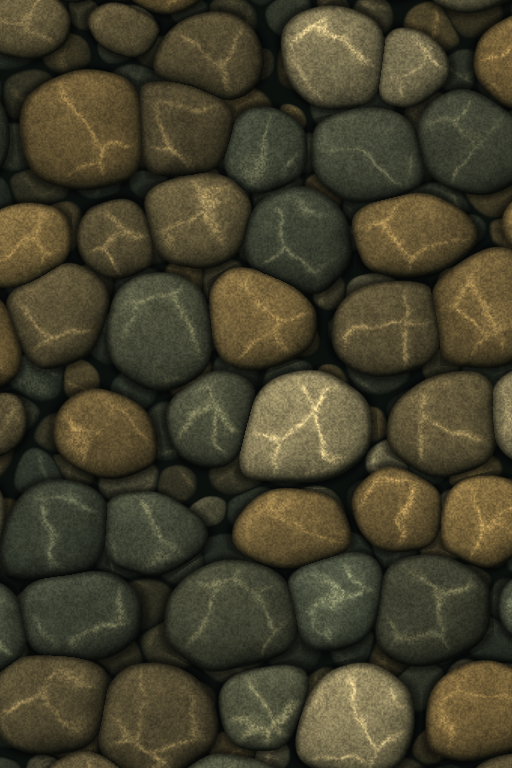
Write a WebGL 1 fragment shader that draws this texture.

```glsl
precision highp float;
uniform vec2 u_resolution;

const vec2 STONE_CELL = vec2(0.212, 0.188);   // spacing in canvas widths
const float RUBBLE_SCALE = 2.1;
const float RUBBLE_LIGHT = 0.50;
const float RADIUS_MIN = 0.34;
const float RADIUS_MAX = 0.67;
const float JITTER = 0.46;
const float GAP = -0.014;
const float ROUNDING = 0.19;
const float DRIFT = 0.06;
const float CAUSTIC_SCALE = 7.6;
const float CAUSTIC_WIDTH = 0.075;
const float CAUSTIC_GAIN = 0.50;
const float GRAIN = 0.46;
const vec3 LIGHT = vec3(-0.22, 0.48, 0.84);
const vec3 AMBIENT = vec3(0.19, 0.225, 0.215);
const vec3 WATER = vec3(0.060, 0.088, 0.074);
const vec3 SLATE = vec3(0.245, 0.258, 0.205);
const vec3 UMBER = vec3(0.335, 0.285, 0.190);
const vec3 OCHRE = vec3(0.465, 0.365, 0.212);
const vec3 SAND = vec3(0.54, 0.48, 0.35);
const vec3 GLOW = vec3(0.14, 0.115, 0.06);

struct Stone {
  vec3 field;    // outward direction, signed distance
  float radius;
  vec2 id;
};

vec3 hash3(vec2 p) {
  vec3 q = fract(p.xyx * vec3(0.1031, 0.1030, 0.0973));
  q += dot(q, q.yxz + 33.33);
  return fract((q.xxy + q.yzz) * q.zyx);
}

float noise(vec2 p) {
  vec2 i = floor(p), f = fract(p);
  f = f * f * (3.0 - 2.0 * f);
  float low = mix(hash3(i).x, hash3(i + vec2(1.0, 0.0)).x, f.x);
  float high = mix(hash3(i + vec2(0.0, 1.0)).x, hash3(i + 1.0).x, f.x);
  return mix(low, high, f.y);
}

vec2 noise2(vec2 p) {
  return vec2(noise(p), noise(p + 50.0)) - 0.5;
}

// Smooth maximum that also blends the gradients
vec3 smoothMax(vec3 a, vec3 b, float k) {
  float h = clamp(0.5 + 0.5 * (b.z - a.z) / k, 0.0, 1.0);
  vec3 m = mix(a, b, h);
  m.z += k * h * (1.0 - h);
  return m;
}

// Centre and radius of the stone in a staggered grid cell
vec3 site(vec2 cell) {
  vec3 h = hash3(cell + 17.0);
  vec2 centre = cell + 0.5 + JITTER * (h.xy - 0.5);
  centre.x += 0.5 * mod(cell.y, 2.0);
  return vec3(centre, mix(RADIUS_MIN, RADIUS_MAX, pow(h.z, 0.55)));
}

float power(vec2 p, vec3 s) {
  return dot(p - s.xy, p - s.xy) - s.z * s.z;
}

// Ellipses trimmed by the rounded borders of a power diagram
Stone findStone(vec2 p) {
  vec2 base = floor(p), id = base;
  float best = 1e3;
  for (int j = -2; j <= 2; j++) for (int i = -2; i <= 2; i++) {
    vec2 cell = base + vec2(float(i), float(j));
    float w = power(p, site(cell));
    if (w < best) { best = w; id = cell; }
  }
  vec3 own = site(id);
  vec3 shape = hash3(id + 71.0);
  vec2 q = p - own.xy;
  float angle = (shape.x - 0.5) * 2.6;
  float stretch = 1.0 + 0.13 * shape.y;
  vec2 axis = vec2(cos(angle), sin(angle));
  vec2 e = vec2(dot(q, axis) / stretch, dot(q, vec2(-axis.y, axis.x)) * stretch);
  vec3 field = vec3(q / max(length(q), 1e-3), length(e) - own.z);
  for (int j = -2; j <= 2; j++) for (int i = -2; i <= 2; i++) {
    vec3 other = site(id + vec2(float(i), float(j)));
    vec2 d = other.xy - own.xy;
    float len = length(d);
    if (len > 0.01) {
      float border = (power(p, other) - best) / (2.0 * len);
      field = smoothMax(field, vec3(d / len, GAP - border), ROUNDING);
    }
  }
  return Stone(field, own.z, id);
}

// Soft web of refracted light
float caustics(vec2 p) {
  p += 0.5 * noise2(p * 1.3) + 0.16 * noise2(p * 4.0);
  vec2 base = floor(p);
  float near = 9.0, next = 9.0;
  for (int j = -1; j <= 1; j++) for (int i = -1; i <= 1; i++) {
    vec2 cell = base + vec2(float(i), float(j));
    float d = length(cell + hash3(cell + 131.0).xy - p);
    next = min(next, max(near, d));
    near = min(near, d);
  }
  float edge = (next - near) / CAUSTIC_WIDTH;
  return 0.8 * exp(-edge * edge) + 0.35 * exp(-edge * 0.5);
}

vec3 stoneColor(vec2 id) {
  vec3 h = hash3(id + 203.0);
  vec3 c = h.x < 0.40 ? SLATE : h.x < 0.64 ? UMBER : h.x < 0.88 ? OCHRE : SAND;
  return mix(c, UMBER, 0.35 * h.y) * (0.84 + 0.32 * h.z);
}

vec3 shadeStone(Stone s, vec2 uv) {
  float depth = clamp(-s.field.z / (0.85 * s.radius), 0.0, 1.0);
  vec2 slope = s.field.xy * 0.93 * pow(1.0 - depth, 2.0);
  vec3 normal = vec3(slope, sqrt(max(1.0 - dot(slope, slope), 0.0)));
  float diffuse = max(dot(normal, normalize(LIGHT)), 0.0);
  float rim = smoothstep(-0.02, 0.13, depth);
  float mottle = noise(uv * 22.0 + s.id * 5.0) + noise(uv * 60.0);
  float speckle = 0.65 * noise(uv * 340.0) + 0.35 * noise(uv * 170.0) - 0.5;
  vec3 albedo = stoneColor(s.id) * (0.88 + 0.12 * mottle + GRAIN * speckle);
  float web = caustics(uv * CAUSTIC_SCALE + 0.25 * hash3(s.id).xy);
  web *= smoothstep(0.04, 0.40, depth) * (0.25 + 0.95 * noise(uv * 9.0 + 40.0));
  vec3 lit = albedo * (AMBIENT + 0.88 * diffuse) * mix(0.5, 1.0, rim);
  return lit + CAUSTIC_GAIN * web * (albedo * 0.75 + GLOW) * (1.0 + speckle);
}

void main() {
  vec2 uv = gl_FragCoord.xy / u_resolution.x;
  vec2 warp = 0.010 * noise2(uv * 13.0) + DRIFT * noise2(uv * 3.1 + 7.0);
  vec2 p = (uv + warp) / STONE_CELL;
  float pixel = 1.0 / (u_resolution.x * STONE_CELL.x);

  // Dim rubble in the gaps
  Stone rubble = findStone(p * RUBBLE_SCALE + 40.0);
  float rubbleMask = smoothstep(pixel, -pixel, rubble.field.z / RUBBLE_SCALE);
  vec3 pebble = WATER * 0.5 + RUBBLE_LIGHT * shadeStone(rubble, uv);
  vec3 color = mix(WATER * 0.7, pebble, rubbleMask);

  // Main stones with contact shadow
  Stone stone = findStone(p);
  color *= mix(0.5, 1.0, smoothstep(0.0, 0.10, stone.field.z));
  float mask = smoothstep(pixel, -pixel, stone.field.z);
  color = mix(color, shadeStone(stone, uv) + 0.12 * WATER, mask);
  gl_FragColor = vec4(color, 1.0);
}
```
